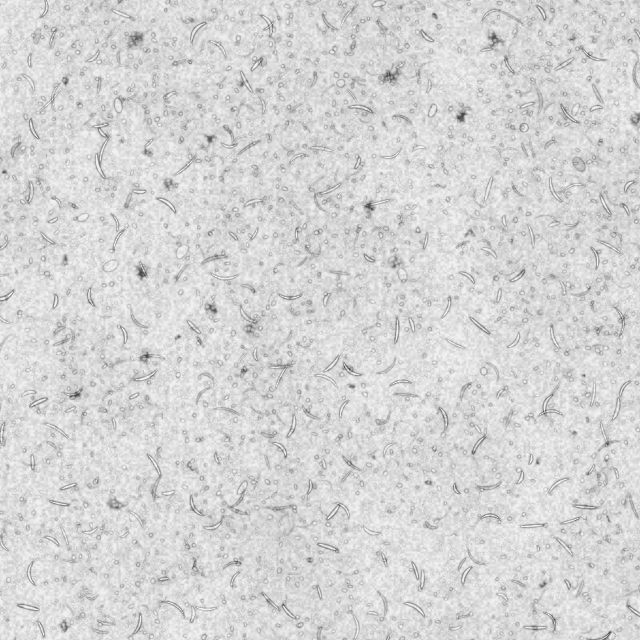
This texture is drawn by a WebGL 2 fragment shader. Its source:

```glsl
#version 300 es
precision highp float;
// Pale grey mineral surface strewn with curved slivers, tiny rings and dark clumps.

#define BASE_TONE 0.875
#define PATCH_AMOUNT 0.06
#define STRIPE_COUNT 68.0
#define STRIPE_AMOUNT 0.009
#define GRAIN_CELLS 300.0
#define GRAIN_AMOUNT 0.125
#define CURL_CELLS 135.0
#define CURL_DEPTH 0.065
#define OUTLINE_WIDTH 0.0013
#define CLUMP_CELLS 8.0
#define CLUMP_DEPTH 0.42

uniform vec2 u_resolution;
out vec4 fragColor;

// Four random values in 0..1 for a grid cell
vec4 hash4(vec2 cell, int seed) {
    uvec4 v = uvec4(ivec4(ivec2(cell), seed, seed * 7 + 3));
    v = v * 1664525u + 1013904223u;
    v += v.yzxy * v.wxyz;
    v ^= v >> 16u;
    v += v.yzxy * v.wxyz;
    return vec4(v >> 8u) / 16777216.0;
}

float valueNoise(vec2 p, int seed) {
    vec2 cell = floor(p), f = fract(p);
    f = f * f * (3.0 - 2.0 * f);
    float low = mix(hash4(cell, seed).x, hash4(cell + vec2(1, 0), seed).x, f.x);
    float high = mix(hash4(cell + vec2(0, 1), seed).x, hash4(cell + 1.0, seed).x, f.x);
    return mix(low, high, f.y);
}

// Distance to the nearest scattered point
float cellNoise(vec2 p, int seed) {
    vec2 home = floor(p);
    float nearest = 2.0;
    for (int y = -1; y <= 1; y++)
    for (int x = -1; x <= 1; x++) {
        vec2 cell = home + vec2(x, y);
        nearest = min(nearest, length(cell + hash4(cell, seed).xy - p));
    }
    return nearest;
}

// Approximate signed distance to an ellipse
float ellipseDistance(vec2 q, vec2 radii) {
    q = abs(q) + 1e-5;
    float k = length(q / radii);
    return k * (k - 1.0) / length(q / (radii * radii));
}

// Outlined, bent grains; returns the change of tone
float grains(vec2 p, float cells, float density, vec2 radii, float bend,
             float depth, float fill, int seed) {
    vec2 home = floor(p * cells);
    float edge = max(0.001, 0.7 / min(u_resolution.x, u_resolution.y));
    float tone = 0.0;
    for (int y = -1; y <= 1; y++)
    for (int x = -1; x <= 1; x++) {
        vec2 cell = home + vec2(x, y);
        vec4 place = hash4(cell, seed), look = hash4(cell, seed + 50);
        if (place.w > density) continue;
        float angle = 6.2832 * place.z;
        vec2 q = p - (cell + place.xy) / cells;
        q = mat2(cos(angle), -sin(angle), sin(angle), cos(angle)) * q;
        vec2 size = radii * mix(vec2(0.45, 0.65), vec2(1.25, 1.2), look.xy);
        q.y += bend * (look.z - 0.5) * q.x * q.x / size.x;
        float d = ellipseDistance(q, size);
        float line = exp(-d * d / (OUTLINE_WIDTH * OUTLINE_WIDTH));
        float shade = look.w < 0.25 ? -0.1 : fill;
        tone += shade * smoothstep(edge, -edge, d);
        tone -= depth * mix(0.4, 1.2, look.w) * line;
        tone -= 0.04 * exp(-max(d, 0.0) / 0.003) * step(0.0, d) * look.y;
    }
    return tone;
}

// Ragged dark clumps made of small cells
float clumps(vec2 p) {
    vec2 warped = p + 0.013 * (vec2(valueNoise(p * 90.0, 11), valueNoise(p * 90.0, 12)) - 0.5);
    vec2 home = floor(warped * CLUMP_CELLS);
    float cover = 0.0;
    for (int y = -1; y <= 1; y++)
    for (int x = -1; x <= 1; x++) {
        vec2 cell = home + vec2(x, y);
        vec4 h = hash4(cell, 13);
        float radius = mix(0.007, 0.019, h.z * h.z);
        float reach = length(warped - (cell + h.xy) / CLUMP_CELLS);
        cover += step(h.w, 0.62) * smoothstep(radius, 0.0, reach);
    }
    float pebbles = smoothstep(0.1, 0.65, cellNoise(p * 140.0, 14));
    return min(cover, 1.0) * mix(0.35, 1.25, pebbles);
}

void main() {
    vec2 p = gl_FragCoord.xy / min(u_resolution.x, u_resolution.y);

    // Cloudy ground with faint upright streaks
    float cloud = 0.6 * valueNoise(p * 7.0, 1) + 0.4 * valueNoise(p * 17.0, 2);
    float busy = smoothstep(0.75, 0.4, cloud);
    float tone = BASE_TONE + PATCH_AMOUNT * (cloud - 0.5);
    float sway = 0.8 * sin(p.y * 9.0) + 0.5 * sin(p.y * 31.0 + p.x * 12.0);
    tone += STRIPE_AMOUNT * sin(6.2832 * STRIPE_COUNT * p.x + sway) * valueNoise(p * 5.0, 3) * 1.6;

    // Fine grain and small curls
    tone += GRAIN_AMOUNT * (valueNoise(p * GRAIN_CELLS, 4) - 0.5);
    tone += 0.5 * GRAIN_AMOUNT * (valueNoise(p * GRAIN_CELLS * 0.5, 5) - 0.5);
    float ring = abs(cellNoise(p * CURL_CELLS, 6) - 0.32);
    tone -= CURL_DEPTH * smoothstep(0.2, 0.0, ring) * smoothstep(0.25, 0.8, valueNoise(p * 70.0, 7));

    // Specks, threads, slivers and ovals
    tone += grains(p, 64.0, 0.2 + 0.28 * busy, vec2(0.0036, 0.0026), 0.3, 0.16, 0.03, 21);
    tone += grains(p, 34.0, 0.45 * busy, vec2(0.009, 0.0011), 1.0, 0.12, 0.0, 22);
    tone += grains(p, 19.0, 0.72, vec2(0.0165, 0.0023), 0.8, 0.27, 0.06, 23);
    tone += grains(p, 8.0, 0.28, vec2(0.0105, 0.0068), 0.3, 0.22, 0.05, 24);

    tone -= CLUMP_DEPTH * clumps(p);
    fragColor = vec4(vec3(clamp(tone, 0.3, 0.94)), 1.0);
}
```
